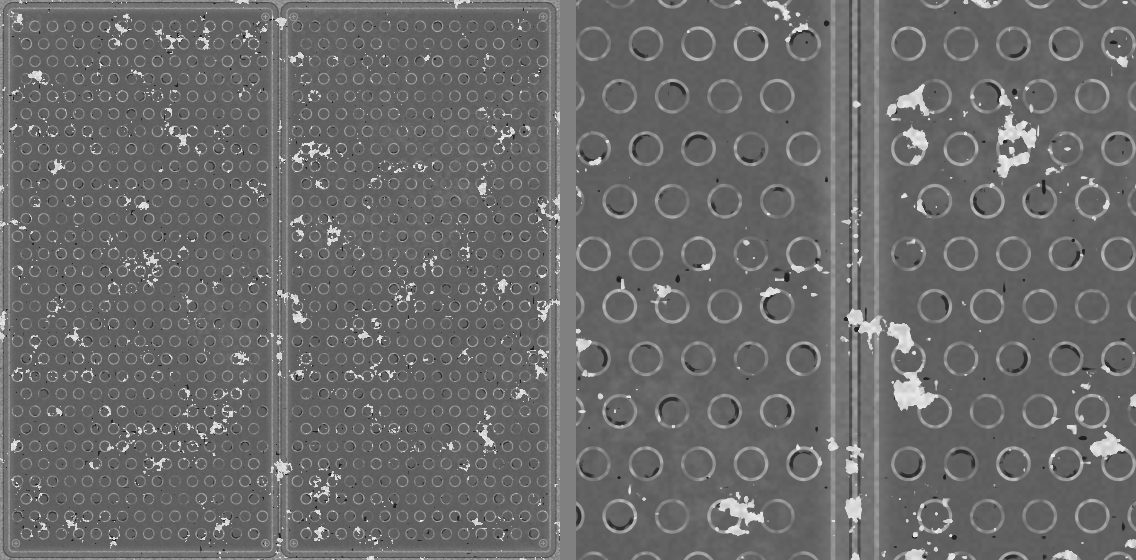
Left: the whole. Right: its middle third, enlarged.
Write a WebGL 1 fragment shader that draws this pattern.

```glsl
precision highp float;
// Two worn grey metal panels with staggered rings, raised rims, corner screws and chipped paint.
uniform vec2 u_resolution;

float hash(vec2 p) {
  return fract(sin(dot(p, vec2(127.1, 311.7))) * 43758.5453);
}

float noise(vec2 p) {
  vec2 i = floor(p), f = fract(p);
  f = f * f * (3.0 - 2.0 * f);
  return mix(mix(hash(i), hash(i + vec2(1, 0)), f.x),
             mix(hash(i + vec2(0, 1)), hash(i + vec2(1, 1)), f.x), f.y);
}

float fbm(vec2 p) {
  float sum = 0.0, amp = 0.5;
  for (int i = 0; i < 4; i++) {
    sum += amp * noise(p);
    p = mat2(1.6, 1.2, -1.2, 1.6) * p + 17.3;
    amp *= 0.5;
  }
  return sum;
}

float roundBox(vec2 p, vec2 halfSize, float r) {
  vec2 q = abs(p) - halfSize + r;
  return length(max(q, 0.0)) + min(max(q.x, q.y), 0.0) - r;
}

// Coverage of a line of the given width around distance zero
float stroke(float d, float width, float aa) {
  return 1.0 - smoothstep(-aa, aa, abs(d) - 0.5 * width);
}

void main() {
  vec2 uv = gl_FragCoord.xy / u_resolution;
  float px = 0.7 / min(u_resolution.x, u_resolution.y);

  // Mirrored panel space: both panels share one frame
  vec2 panel = vec2(abs(uv.x - 0.4993) - 0.248, uv.y - 0.5);
  float edge = roundBox(panel, vec2(0.2455, 0.4955), 0.018);

  // Mottled, grainy base
  float clump = fbm(uv * 30.0);
  float fine = fbm(uv * 140.0 + 5.0);
  float haze = smoothstep(0.42, 0.75, fbm(uv * 5.0 + 3.0));
  float grain = noise(uv * 380.0) - 0.5;
  float tone = 0.375 + 0.03 * grain + haze * 0.14 * max(fine - 0.35, 0.0);

  // Border band, raised rim and seam
  tone += 0.06 * smoothstep(-0.024, -0.0105, edge);
  tone = mix(tone, 0.45 + 0.05 * grain, smoothstep(-px, px, edge + 0.0105));
  tone = mix(tone, 0.60 + 0.12 * grain, 0.85 * stroke(edge + 0.0105, 0.0028, px));
  tone = mix(tone, 0.56 + 0.15 * grain, smoothstep(-px, px, edge));
  tone = mix(tone, 0.27 + 0.10 * grain, 0.85 * stroke(edge, 0.0018, px));

  // Staggered rows: 15 rings, then 14, per panel
  vec2 grid = uv * 32.0;
  float longRow = 1.0 - mod(floor(grid.y), 2.0);
  grid.x += 0.5 * longRow;
  vec2 cell = floor(grid), local = fract(grid) - 0.5;
  float column = mod(cell.x, 16.0);
  float inside = step(0.5, column) * step(column, 14.5 + longRow)
               * step(0.5, cell.y) * step(cell.y, 30.5);
  float radius = length(local);
  float aa = px * 32.0;
  float ringWear = smoothstep(0.12, 0.5, noise(uv * 110.0 + 31.0));
  float ring = inside * stroke(radius - 0.30, 0.062, aa);
  tone = mix(tone, 0.53 + 0.14 * hash(cell) + 0.2 * grain, ring * mix(0.35, 1.0, ringWear));

  // Dark crescents inside some of the rings
  float turn = 6.2832 * hash(cell + 9.0);
  float facing = dot(local, vec2(cos(turn), sin(turn))) / max(radius, 0.01);
  float crescent = inside * step(0.45, hash(cell + 4.0)) * stroke(radius - 0.235, 0.07, aa)
                 * smoothstep(0.0, 0.5, facing) * smoothstep(0.43, 0.56, fine);
  tone = mix(tone, 0.14, 0.85 * crescent);

  // Corner screws with a cross slot
  vec2 screw = abs(panel) - vec2(0.2227, 0.470);
  float head = length(screw);
  float slot = min(abs(screw.x), abs(screw.y));
  tone = mix(tone, 0.43, 1.0 - smoothstep(-px, px, head - 0.0065));
  tone = mix(tone, 0.62, stroke(head - 0.0068, 0.0014, px));
  tone = mix(tone, 0.72, stroke(slot, 0.0012, px) * (1.0 - smoothstep(-px, px, head - 0.0038)));

  // Dark pits
  float pit = noise(uv * 170.0 + 61.0) + 0.25 * (clump - 0.47);
  tone = mix(tone, 0.10, 0.9 * smoothstep(0.93, 0.98, pit));

  // Pale chips cling to ring edges and to the seams
  float cling = 0.09 * inside * exp(-pow((radius - 0.29) / 0.07, 2.0))
              + 0.09 * smoothstep(-0.004, 0.0, edge);
  float chip = clump + 0.5 * fine + cling;
  float speck = noise(uv * 230.0 + 7.0) + 0.7 * (clump - 0.47) + cling;
  float flake = max(smoothstep(0.985, 1.015, chip), smoothstep(0.99, 1.05, speck));
  tone = mix(tone, 0.85 + 0.16 * grain, flake);

  gl_FragColor = vec4(vec3(clamp(tone, 0.0, 1.0)), 1.0);
}
```
